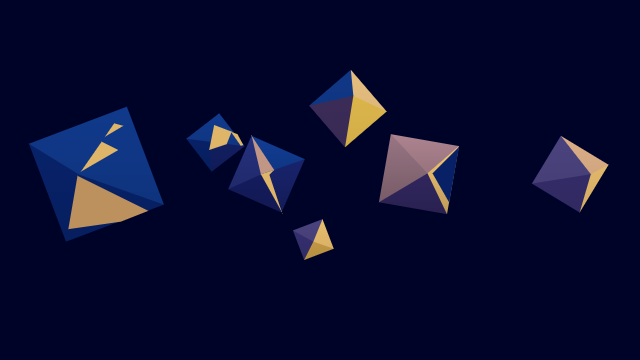
Write a WebGL 1 fragment shader that draws this background.

```glsl
precision highp float;

uniform vec2 u_resolution;

const vec3 GOLD = vec3(0.87, 0.71, 0.41);
const vec3 BRONZE = vec3(0.74, 0.57, 0.37);
const vec3 BLUE = vec3(0.06, 0.21, 0.51);
const vec3 DEEP_BLUE = vec3(0.03, 0.13, 0.40);
const vec3 VIOLET = vec3(0.28, 0.25, 0.47);
const vec3 DUSK = vec3(0.19, 0.15, 0.37);

vec2 p;
float pixel;
vec3 color;

float cover(float inside) {
  return clamp(inside / pixel + 0.5, 0.0, 1.0);
}

// Signed distance to the right of the line from a to b
float rightOf(vec2 a, vec2 b) {
  vec2 d = normalize(b - a);
  return dot(p - a, vec2(d.y, -d.x));
}

// Clockwise patches of light and shadow
void triangle(vec2 a, vec2 b, vec2 c, vec3 tint) {
  float inside = min(min(rightOf(a, b), rightOf(b, c)), rightOf(c, a));
  color = mix(color, tint, cover(inside));
}

void quad(vec2 a, vec2 b, vec2 c, vec2 d, vec3 tint) {
  float inside = min(min(rightOf(a, b), rightOf(b, c)),
                     min(rightOf(c, d), rightOf(d, a)));
  color = mix(color, tint, cover(inside));
}

// Square outline split into four faces that meet at the apex;
// tints run clockwise from the upper right face
void gem(vec2 center, vec2 top, vec2 apex, float shade,
         vec3 upperRight, vec3 lowerRight, vec3 lowerLeft, vec3 upperLeft) {
  vec2 q = p - center;
  vec2 side = vec2(top.y, -top.x);
  float size = length(top);
  float inside = (size - (abs(dot(q, top)) + abs(dot(q, side))) / size) * 0.7071;

  vec3 sum = vec3(0.0);
  float total = 0.0001;
  vec2 spoke = top;
  for (int i = 0; i < 4; i++) {
    vec2 next = vec2(spoke.y, -spoke.x);
    float weight = cover(min(rightOf(apex, center + spoke),
                             rightOf(center + next, apex)));
    vec3 tint = i == 0 ? upperRight : i == 1 ? lowerRight : i == 2 ? lowerLeft : upperLeft;
    sum += tint * weight;
    total += weight;
    spoke = next;
  }
  vec3 face = sum / total * (1.0 + shade * q.y / size);
  color = mix(color, face, cover(inside));
}

void main() {
  // Centered canvas, 43.2 units tall
  pixel = 43.2 / u_resolution.y;
  p = (gl_FragCoord.xy - 0.5 * u_resolution) * pixel;
  color = vec3(0.0, 0.01, 0.155);

  // Large blue gem with broken light
  gem(vec2(-26.83, 0.7), vec2(3.65, 8.1), vec2(-28.9, 0.65), 0.08,
      BLUE, DEEP_BLUE, DEEP_BLUE, BLUE);
  quad(vec2(-29.1, 0.5), vec2(-20.6, -3.7), vec2(-23.9, -5.0), vec2(-30.2, -5.9), BRONZE);
  triangle(vec2(-26.2, 4.6), vec2(-24.2, 3.6), vec2(-28.7, 1.0), GOLD);
  triangle(vec2(-24.7, 6.8), vec2(-23.6, 6.5), vec2(-25.8, 5.2), GOLD);

  // Small blue gem behind its neighbor
  gem(vec2(-12.55, 4.5), vec2(0.45, 3.5), vec2(-13.2, 4.6), 0.1,
      BLUE, vec3(0.07, 0.12, 0.38), DEEP_BLUE, BLUE);
  quad(vec2(-12.7, 6.6), vec2(-10.6, 5.8), vec2(-11.2, 4.3), vec2(-13.3, 3.6), GOLD);
  quad(vec2(-10.7, 5.8), vec2(-9.9, 5.5), vec2(-9.2, 4.2), vec2(-9.5, 4.1), GOLD);

  // Blue gem with a rosy facet and a gold sliver
  gem(vec2(-6.42, 0.7), vec2(-1.8, 4.6), vec2(-7.0, 0.7), 0.15,
      BLUE, vec3(0.09, 0.13, 0.40), vec3(0.08, 0.11, 0.37), vec3(0.13, 0.17, 0.44));
  triangle(vec2(-8.2, 5.3), vec2(-5.5, 1.2), vec2(-7.1, 0.7), vec3(0.76, 0.59, 0.52));
  triangle(vec2(-7.1, 0.7), vec2(-6.1, 0.7), vec2(-4.6, -3.8), GOLD);
  triangle(vec2(-7.1, 0.7), vec2(-5.5, 1.2), vec2(-6.3, 0.4), GOLD);

  // Upper gold gem
  gem(vec2(3.35, 8.57), vec2(0.35, 4.65), vec2(4.0, 10.1), 0.03,
      vec3(0.87, 0.72, 0.48), vec3(0.85, 0.70, 0.29), vec3(0.23, 0.17, 0.34), BLUE);

  // Rosy gem with a shadowed right facet
  gem(vec2(11.87, 0.7), vec2(-3.37, 4.8), vec2(12.9, 0.8), 0.18,
      vec3(0.59, 0.45, 0.49), GOLD, DUSK, vec3(0.52, 0.40, 0.45));
  triangle(vec2(16.7, 4.0), vec2(15.5, -2.7), vec2(13.5, 0.8), DEEP_BLUE);

  // Violet gem at the far right
  gem(vec2(30.03, 0.7), vec2(-1.13, 4.6), vec2(32.5, 0.7), 0.05,
      vec3(0.82, 0.65, 0.50), GOLD, vec3(0.20, 0.17, 0.40), VIOLET);

  // Small lower gem
  gem(vec2(-0.8, -7.15), vec2(1.1, 2.45), vec2(-0.8, -7.4), 0.05,
      GOLD, vec3(0.75, 0.59, 0.27), vec3(0.20, 0.18, 0.42), VIOLET);

  gl_FragColor = vec4(color, 1.0);
}
```
